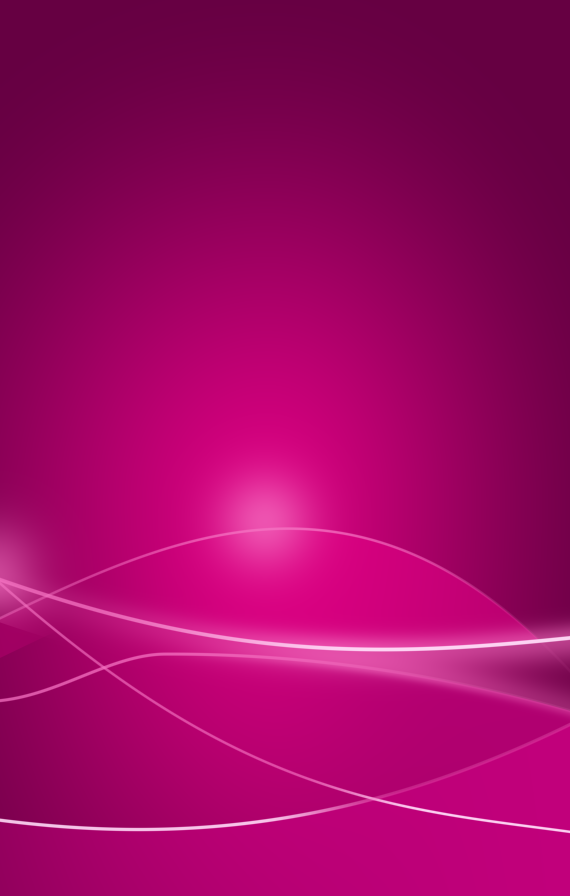
Give the GLSL for this background, as a Shadertoy shader.

```glsl
#define DARK vec3(0.40, 0.00, 0.26)
#define BRIGHT vec3(0.88, 0.00, 0.52)
#define FLOOR_TINT vec3(0.77, 0.00, 0.49)
#define PINK vec3(0.96, 0.45, 0.76)
#define PALE vec3(1.00, 0.86, 0.97)
#define GLOW_CENTER vec2(0.465, 0.418)
#define LINE_WIDTH 0.0014

// Smooth curve through five heights evenly spaced across the canvas
float curve(float x, float a, float b, float c, float d, float e) {
    float t = 4.0 * x;
    float d1 = b - a;
    float d2 = c - 2.0 * b + a;
    float d3 = d - 3.0 * c + 3.0 * b - a;
    float d4 = e - 4.0 * d + 6.0 * c - 4.0 * b + a;
    return a + t * (d1 + (t - 1.0) / 2.0 * (d2 + (t - 2.0) / 3.0 * (d3 + (t - 3.0) / 4.0 * d4)));
}

// Signed distance to a curve, in canvas heights; positive above it
float curveDistance(float y, float height) {
    float d = y - height;
    return d / max(length(vec2(dFdx(d), dFdy(d))) * iResolution.y, 0.001);
}

float below(float d) {
    float edge = 0.7 / iResolution.y;
    return 1.0 - smoothstep(-edge, edge, d);
}

float stroke(float d, float halfWidth) {
    float edge = 0.8 / iResolution.y;
    return 1.0 - smoothstep(halfWidth - edge, halfWidth + edge, abs(d));
}

float gauss(float d, float radius) {
    return exp(-d * d / (radius * radius));
}

void mainImage(out vec4 fragColor, in vec2 fragCoord) {
    vec2 uv = fragCoord / iResolution.xy;
    float x = uv.x;
    float aspect = iResolution.x / iResolution.y;

    // Ribbon edges
    float arch = curveDistance(uv.y, curve(x, 0.310, 0.379, 0.410, 0.374, 0.251));
    float beam = curveDistance(uv.y, curve(x, 0.353, 0.306, 0.280, 0.276, 0.288));
    float fallLine = curveDistance(uv.y, curve(x, 0.349, 0.225, 0.1406, 0.095, 0.0716));
    float bowl = curveDistance(uv.y, curve(x, 0.0846, 0.0742, 0.0872, 0.1263, 0.1914));
    float crest = 0.27 - 0.129 * (x - 0.3) * (x - 0.3);
    float swell = curveDistance(uv.y, mix(0.217, crest, smoothstep(-0.03, 0.29, x)));

    // Uneven radial backdrop
    vec2 q = uv - vec2(0.469, 0.440);
    q.x *= aspect * (q.x > 0.0 ? 1.35 : 1.15);
    q.y *= q.y > 0.0 ? 1.0 : 0.65;
    vec3 color = mix(BRIGHT, DARK, smoothstep(-0.08, 0.60, length(q)));

    // Translucent ribbon fills
    float insideArch = below(arch) * (1.0 - below(beam));
    color = mix(color, BRIGHT, 0.60 * insideArch * smoothstep(0.15, 0.6, x));
    float leftWedge = below(arch) * below(beam) * smoothstep(0.13, 0.0, x);
    leftWedge *= 1.0 - below(arch + 0.04);
    color = mix(color, BRIGHT, 0.25 * leftWedge);
    color = mix(color, FLOOR_TINT, below(swell) * smoothstep(0.25, 1.0, x) * 0.75);
    color = mix(color, FLOOR_TINT, below(bowl) * mix(0.35, 0.85, x));

    // Round glows
    vec2 spot = (uv - GLOW_CENTER) * vec2(aspect, 1.0);
    color = mix(color, PINK, 0.72 * gauss(length(spot), 0.053));
    vec2 side = (uv - vec2(-0.01, 0.365)) * vec2(aspect, 1.0);
    float sideGlow = mix(0.55, 0.75, below(beam)) * (1.0 - below(arch) * below(beam + 0.045));
    color = mix(color, PINK, sideGlow * gauss(length(side), 0.050));

    // Haze along the beam and the swell
    float beamHaze = gauss(beam, beam > 0.0 ? 0.016 : 0.026);
    color = mix(color, PINK, beamHaze * mix(0.15, 0.55, smoothstep(0.1, 0.65, x)));
    float swellHaze = gauss(swell, swell > 0.0 ? 0.023 : 0.007);
    swellHaze *= smoothstep(0.25, 0.65, x) * mix(1.0, 0.65, smoothstep(0.7, 1.0, x));
    color = mix(color, PINK, 0.50 * swellHaze);

    // Fine light strokes
    float archLight = mix(0.45, 0.80, gauss(x - 0.5, 0.25)) * (1.0 - 0.85 * smoothstep(0.72, 0.98, x));
    color = mix(color, PINK, stroke(arch, LINE_WIDTH) * archLight);
    color = mix(color, PINK, stroke(swell, LINE_WIDTH * 1.2) * mix(0.75, 0.15, smoothstep(0.3, 0.9, x)));
    float fallLight = smoothstep(0.50, 0.75, x);
    color = mix(color, mix(PINK, PALE, fallLight), stroke(fallLine, LINE_WIDTH) * mix(0.65, 0.95, fallLight));
    float bowlLight = 1.0 - smoothstep(0.45, 0.72, x);
    color = mix(color, mix(PINK, PALE, bowlLight), stroke(bowl, LINE_WIDTH * 1.3) * mix(0.30, 0.90, bowlLight));
    float beamLight = smoothstep(0.1, 0.65, x);
    color = mix(color, mix(PINK, PALE, beamLight), stroke(beam, LINE_WIDTH * 1.5) * mix(0.75, 0.95, beamLight));

    fragColor = vec4(color, 1.0);
}
```
